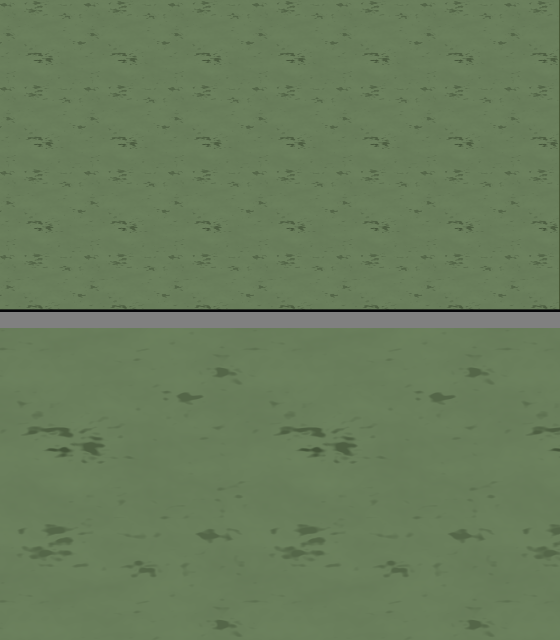
Top: the whole. Bottom: its middle third, enlarged.
This texture is drawn by a Shadertoy shader. Its source:

```glsl
// Tiled green painted plaster with worn horizontal flecks and a dark lower border.

const float TILE = 0.1502;            // tile side, in canvas widths
const float BORDER_BOTTOM = 0.0046;   // border thickness, in canvas widths
const float BORDER_RIGHT = 0.0012;
const float MOTTLE = 0.035;           // brightness swing of the paint
const float FLECK_STRENGTH = 0.35;    // faint flecks over the whole tile
const vec3 PAINT = vec3(0.412, 0.494, 0.357);
const vec3 WORN = vec3(0.245, 0.305, 0.205);
const vec3 BORDER = vec3(0.02, 0.02, 0.03);
const vec3 RIGHT_EDGE = vec3(0.24, 0.30, 0.17);

// Worn patches in tile units, y downwards: centre, half size
const int PATCH_COUNT = 10;
const int HEAVY_PATCHES = 3;
const vec4 PATCHES[PATCH_COUNT] = vec4[PATCH_COUNT](
    vec4(0.46, 0.720, 0.06, 0.022),
    vec4(0.58, 0.710, 0.05, 0.060),
    vec4(0.44, 0.650, 0.12, 0.024),
    vec4(0.44, 0.040, 0.10, 0.022),
    vec4(0.40, 0.125, 0.09, 0.026),
    vec4(0.46, 0.080, 0.07, 0.018),
    vec4(0.79, 0.190, 0.06, 0.030),
    vec4(0.10, 0.410, 0.07, 0.020),
    vec4(0.94, 0.510, 0.07, 0.020),
    vec4(0.08, 0.060, 0.08, 0.022));

// Unit gradient of a lattice cell
vec2 gradient(vec2 cell, float seed) {
    float h = fract(sin(dot(cell, vec2(127.1, 311.7)) + seed * 74.7) * 43758.5);
    return vec2(cos(h * 6.2832), sin(h * 6.2832));
}

float corner(vec2 cell, vec2 f, vec2 offset, vec2 period, float seed) {
    return dot(gradient(mod(cell + offset, period), seed), f - offset);
}

// Gradient noise over the unit tile, seamless at its edges
float tileNoise(vec2 p, vec2 period, float seed) {
    p *= period;
    vec2 cell = floor(p);
    vec2 f = p - cell;
    vec2 s = f * f * f * (f * (f * 6.0 - 15.0) + 10.0);
    float low = mix(corner(cell, f, vec2(0, 0), period, seed),
                    corner(cell, f, vec2(1, 0), period, seed), s.x);
    float high = mix(corner(cell, f, vec2(0, 1), period, seed),
                     corner(cell, f, vec2(1, 1), period, seed), s.x);
    return mix(low, high, s.y);
}

// Amount of wear, 0 to 1
float wear(vec2 p) {
    float streak = tileNoise(p, vec2(15.0, 42.0), 1.0);
    float grain = tileNoise(p, vec2(28.0, 48.0), 2.0);
    float ragged = 1.3 * streak + 0.9 * grain;

    // Faint flecks, gathered by a broader noise
    float gather = tileNoise(p, vec2(4.0, 9.0), 3.0);
    float amount = FLECK_STRENGTH
                 * smoothstep(0.32, 0.75, 0.8 * streak + 0.4 * grain + 0.5 * gather);

    // Ragged patches
    for (int i = 0; i < PATCH_COUNT; i++) {
        vec2 q = fract(p - PATCHES[i].xy + 0.5) - 0.5;
        float d = length(q / PATCHES[i].zw);
        float strength = i == 0 ? 0.85 : i < HEAVY_PATCHES ? 0.65 : 0.5;
        amount = max(amount, strength * smoothstep(1.0, 0.2, d + ragged));
    }
    return amount;
}

void mainImage(out vec4 fragColor, in vec2 fragCoord) {
    vec2 size = iResolution.xy / iResolution.x;
    vec2 pos = fragCoord / iResolution.x;
    float pixel = 1.0 / iResolution.x;

    // Tiles start at the upper left corner
    vec2 p = vec2(pos.x, size.y - pos.y) / TILE;

    // Cloudy paint, stretched sideways
    float cloud = tileNoise(p, vec2(3.0, 6.0), 4.0)
                + 0.6 * tileNoise(p, vec2(7.0, 17.0), 5.0)
                + 0.4 * tileNoise(p, vec2(24.0, 36.0), 6.0);
    vec3 color = PAINT * (1.0 + MOTTLE * cloud);
    color = mix(color, WORN, wear(p));

    // Borders
    float right = smoothstep(-0.5, 0.5, (pos.x - size.x + BORDER_RIGHT) / pixel);
    float bottom = smoothstep(0.5, -0.5, (pos.y - BORDER_BOTTOM) / pixel);
    color = mix(color, RIGHT_EDGE, right);
    color = mix(color, BORDER, bottom);
    fragColor = vec4(color, 1.0);
}
```
